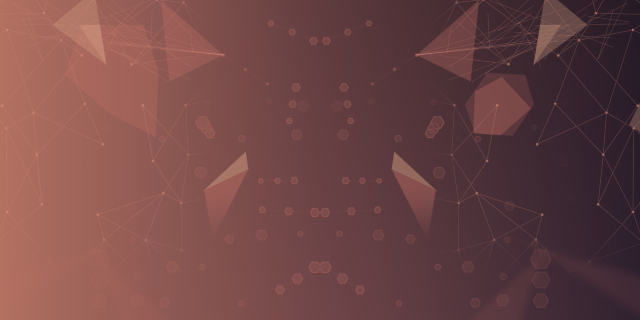
Reproduce this background procedurally as a WebGL 1 fragment shader.

```glsl
precision highp float;
// Mirrored network backdrop: a warm-to-dark sweep with translucent facets,
// a jittered-grid web, a tangle in the upper corners and hexagon chains.
// Units are canvas heights; most parts are folded about the centre.
uniform vec2 u_resolution;

const vec3 WARM = vec3(0.70, 0.44, 0.38);
const vec3 MIDDLE = vec3(0.41, 0.255, 0.265);
const vec3 DUSK = vec3(0.165, 0.115, 0.165);
const vec3 ROSE = vec3(0.76, 0.43, 0.39);
const vec3 SAND = vec3(0.86, 0.65, 0.53);
const vec3 THREAD = vec3(0.85, 0.54, 0.47);
const float CELL = 0.155;      // spacing of the web
const float HEX_CELL = 0.105;  // spacing of loose hexagons
const float THIN = 0.0008;     // half width of a link
const vec2 TIP = vec2(0.302, 0.828);

float hash(vec2 v) {
  vec3 k = fract(v.xyx * vec3(0.1031, 0.1030, 0.0973));
  k += dot(k, k.yzx + 33.33);
  return fract((k.x + k.y) * k.z);
}
vec2 hash2(vec2 v) { return vec2(hash(v + 7.3), hash(v + 41.7)); }

// Coverage of a signed distance, softened by about a pixel or more
float cover(float d, float soft) {
  float w = max(soft, 0.75 / u_resolution.y);
  return 1.0 - smoothstep(-w, w, d);
}

float link(vec2 p, vec2 a, vec2 b) {
  vec2 e = b - a;
  float h = clamp(dot(p - a, e) / dot(e, e), 0.0, 1.0);
  return cover(length(p - a - e * h) - THIN, 0.001);
}

// Convex facets, corners in clockwise order
float side(vec2 p, vec2 a, vec2 b) {
  vec2 e = normalize(b - a);
  return dot(p - a, vec2(-e.y, e.x));
}
float shard(vec2 p, vec4 ab, vec2 c, float soft) {
  float d = max(side(p, ab.xy, ab.zw), side(p, ab.zw, c));
  return cover(max(d, side(p, c, ab.xy)), soft);
}
float gem(vec2 p, vec4 ab, vec4 cd, vec4 ef) {
  float d = max(side(p, ab.xy, ab.zw), side(p, ab.zw, cd.xy));
  d = max(d, max(side(p, cd.xy, cd.zw), side(p, cd.zw, ef.xy)));
  return cover(max(d, max(side(p, ef.xy, ef.zw), side(p, ef.zw, ab.xy))), 0.002);
}

// Filled hexagon with a brighter rim
float hexagon(vec2 p, float r) {
  p = abs(p);
  float d = max(p.y, p.x * 0.866 + p.y * 0.5) - r;
  return 0.2 * cover(d, 0.002) + 0.3 * cover(abs(d + 0.002) - 0.001, 0.002);
}

// Three hexagons strung along a faint link
float chain(vec2 p, vec4 ends, float r) {
  float ink = 0.12 * link(p, ends.xy, ends.zw);
  for (int i = 0; i < 3; i++) {
    float t = float(i) * 0.5;
    ink = max(ink, hexagon(p - mix(ends.xy, ends.zw, t), r * (1.0 - 0.25 * t)));
  }
  return ink;
}

float looseHexagons(vec2 q) {
  vec2 c = floor(q / HEX_CELL);
  vec2 at = (c + 0.25 + 0.5 * hash2(c)) * HEX_CELL;
  float zone = (1.0 - smoothstep(0.4, 0.9, at.x)) * (1.0 - smoothstep(0.6, 0.75, at.y));
  return hexagon(q - at, mix(0.008, 0.019, hash(c + 3.0))) * step(0.58, hash(c + 19.0)) * zone;
}

vec2 node(vec2 c) { return (c + 0.12 + 0.76 * hash2(c)) * CELL; }
float webLink(vec2 q, vec2 a, vec2 b) {
  return 0.3 * step(0.42, hash(a + b)) * link(q, node(a), node(b));
}
float web(vec2 q) {
  vec2 c = floor(q / CELL);
  float ink = 0.0;
  for (int j = -1; j <= 1; j++) {
    for (int i = -1; i <= 1; i++) {
      vec2 o = vec2(float(i), float(j));
      if (i != 0 || j != 0) ink = max(ink, webLink(q, c, c + o));
      if (i != 0 && j != 0) ink = max(ink, webLink(q, c + vec2(o.x, 0.0), c + vec2(0.0, o.y)));
      ink = max(ink, 0.65 * cover(length(q - node(c + o)) - 0.004, 0.002));
    }
  }
  return ink * smoothstep(0.3, 0.5, q.x) * smoothstep(0.1, 0.35, q.y);
}

// Long links crossing below the top edge, some meeting at TIP
float tangle(vec2 q) {
  float ink = 0.0;
  for (int i = 0; i < 28; i++) {
    float k = float(i);
    vec2 a = mix(vec2(0.4, 1.02), vec2(0.98, 0.86), hash2(vec2(k, 2.0)));
    vec2 b = mix(vec2(0.38, 0.72), vec2(0.95, 0.95), hash2(vec2(k, 11.0)));
    ink += 0.22 * link(q, a, mix(b, TIP, step(mod(k, 5.0), 0.5)));
  }
  return min(ink, 0.6);
}

void main() {
  vec2 p = gl_FragCoord.xy / u_resolution.y;
  p.x += 1.0 - 0.5 * u_resolution.x / u_resolution.y;
  vec2 q = vec2(abs(p.x - 1.0), p.y);

  // Backdrop sweep, darker toward the upper right
  vec3 col = mix(mix(WARM, MIDDLE, min(p.x, 1.0)), DUSK, clamp(p.x - 1.0, 0.0, 1.0));
  col *= 1.0 + 0.22 * (0.5 - p.y) * smoothstep(0.3, 1.4, p.x);

  // Rose facets: floor beams, gems of each side, wedge, fading blade
  float rose = 0.12 * shard(q, vec4(0.69, 0.22, 1.02, 0.13), vec2(1.02, 0.0), 0.025);
  rose += 0.12 * shard(q, vec4(0.69, 0.2, 0.62, -0.02), vec2(0.45, -0.02), 0.02);
  rose += 0.3 * gem(p, vec4(0.255, 0.922, 0.448, 0.922), vec4(0.495, 0.779, 0.487, 0.57), vec4(0.339, 0.648, 0.203, 0.766));
  rose += 0.2 * gem(p, vec4(1.523, 0.773, 1.641, 0.766), vec4(1.669, 0.674, 1.602, 0.576), vec4(1.484, 0.583, 1.453, 0.674));
  rose += 0.26 * gem(p, vec4(1.568, 0.76, 1.659, 0.661), vec4(1.563, 0.576, 1.521, 0.58), vec4(1.479, 0.583, 1.484, 0.714));
  rose += 0.33 * shard(q, vec4(TIP, 0.497, 1.0), vec2(0.471, 0.745), 0.002);
  rose += 0.45 * shard(q, vec4(0.224, 0.471, 0.362, 0.406), vec2(0.336, 0.25), 0.003) * smoothstep(0.22, 0.43, q.y);
  col = mix(col, ROSE, min(rose, 0.7));

  // Sand facets: corner shards, bright blade, sliver at the right edge
  float sand = 0.3 * shard(q, vec4(0.706, 1.03, 0.836, 0.922), vec2(0.667, 0.797), 0.002);
  sand += 0.2 * shard(q, vec4(0.688, 0.922, 0.753, 0.922), vec2(0.667, 0.797), 0.002);
  sand += 0.45 * shard(q, vec4(0.232, 0.526, 0.362, 0.406), vec2(0.224, 0.471), 0.002);
  sand += 0.3 * shard(p, vec4(1.966, 0.61, 2.01, 0.7), vec2(2.01, 0.58), 0.002);
  col = mix(col, SAND, sand);

  // Hexagon chains over loose hexagons
  float ink = max(0.6 * looseHexagons(q), chain(q, vec4(TIP, 0.164, 0.738), 0.006));
  ink = max(ink, chain(q, vec4(0.016, 0.165, 0.125, 0.094), 0.018));
  ink = max(ink, chain(q, vec4(0.016, 0.336, 0.18, 0.344), 0.014));
  ink = max(ink, chain(q, vec4(0.08, 0.435, 0.185, 0.435), 0.011));
  ink = max(ink, chain(q, vec4(0.075, 0.727, 0.096, 0.622), 0.013));
  ink = max(ink, chain(q, vec4(0.02, 0.872, 0.153, 0.927), 0.012));
  ink = max(ink, chain(q, vec4(0.367, 0.617, 0.344, 0.583), 0.02));
  ink = max(ink, 0.5 * chain(q, vec4(0.69, 0.19, 0.69, 0.06), 0.03));
  col = mix(col, ROSE, ink);

  col = mix(col, THREAD, max(web(q), tangle(q)));
  gl_FragColor = vec4(col, 1.0);
}
```
